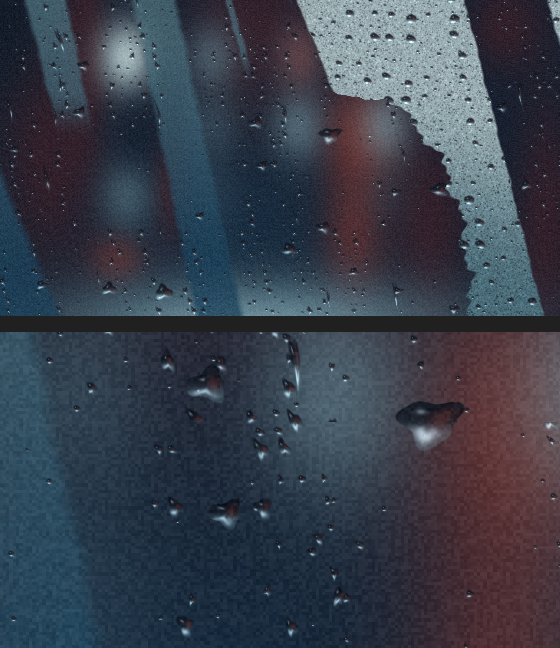
Top: the whole. Bottom: its middle third, enlarged.
Reproduce this texture procedurally as a WebGL 1 fragment shader.

```glsl
precision highp float;
// Rain on a steamed window at dusk: soft lights and red glows lie behind
// leaning bands of fog, whose edges are lines bent by layered sines.
// Hashed cells then scatter mist, beads, running trails and large drops.
uniform vec2 u_resolution;

#define LEAN 0.22
#define BEAD_GAP vec2(0.066, 0.065)
#define BEAD_SIZE 0.0165
#define TRAIL_GAP vec2(0.052, 0.031)
#define TRAIL_SIZE 0.0075
#define BLOT_GAP vec2(0.19, 0.17)
#define BLOT_SIZE 0.030
#define MIST_SCALE 105.0
#define MIST_DEPTH 0.24
#define GRAIN 0.065

const vec3 NAVY = vec3(0.085, 0.125, 0.185);
const vec3 TEAL = vec3(0.11, 0.26, 0.36);
const vec3 STEEL = vec3(0.36, 0.52, 0.58);
const vec3 PALE = vec3(0.64, 0.72, 0.735);
const vec3 MAROON = vec3(0.215, 0.125, 0.16);
const vec3 RUST = vec3(0.43, 0.19, 0.18);

vec2 hash2(vec2 c) {
  return fract(sin(vec2(dot(c, vec2(127.1, 311.7)), dot(c, vec2(269.5, 183.3)))) * 43758.5);
}

float glow(vec2 p, vec2 center, vec2 radius) {
  vec2 d = (p - center) / radius;
  return exp(-dot(d, d));
}

float wobble(float t) {
  return sin(t * 31.0) + 0.6 * sin(t * 73.0 + 1.0) + 0.4 * sin(t * 151.0);
}

float between(float x, float a, float b, float soft) {
  return smoothstep(a - soft, a + soft, x) * (1.0 - smoothstep(b - soft, b + soft, x));
}

// Out-of-focus street: red columns, a grid of windows and a low light
vec3 street(vec2 p) {
  vec3 col = mix(NAVY, TEAL, 0.35 * glow(p, vec2(0.75, 0.25), vec2(0.4, 0.4)));
  float maroon = glow(p, vec2(0.16, 0.5), vec2(0.16, 0.34))
    + glow(p, vec2(0.27, 0.88), vec2(0.07, 0.3)) + glow(p, vec2(0.54, 0.42), vec2(0.06, 0.2))
    + glow(p, vec2(0.8, 0.92), vec2(0.2, 0.3)) + glow(p, vec2(1.36, 0.3), vec2(0.12, 0.3))
    + glow(p, vec2(1.73, 0.3), vec2(0.1, 0.4)) + glow(p, vec2(1.6, 0.92), vec2(0.12, 0.14));
  col = mix(col, MAROON, min(maroon, 1.0) * 0.85);
  float rust = glow(p, vec2(1.14, 0.58), vec2(0.12, 0.17))
    + 0.75 * glow(p, vec2(1.12, 0.25), vec2(0.1, 0.2))
    + 0.7 * glow(p, vec2(0.37, 0.18), vec2(0.09, 0.08));
  col = mix(col, RUST, min(rust, 1.0) * 0.85);
  for (int i = 0; i < 4; i++) {
    for (int j = 0; j < 3; j++) {
      vec2 cell = vec2(float(i), float(j));
      vec2 center = vec2(0.40, 0.82) + cell * vec2(0.272, -0.22);
      float lit = (0.5 + 0.5 * cos(5.3 * cell.x + 2.6 * cell.y)) * (i + j == 0 ? 1.0 : 0.62);
      col = mix(col, mix(STEEL, PALE, lit * lit), lit * glow(p, center, vec2(0.085, 0.11)));
    }
  }
  col = mix(col, RUST + 0.12, 0.45 * glow(p, vec2(0.95, 0.82), vec2(0.07, 0.1)));
  col = mix(col, NAVY, 0.8 * glow(p, vec2(0.44, 0.58), vec2(0.08, 0.09)));
  col = mix(col, NAVY * 0.8, 0.7 * glow(p, vec2(0.02, 0.95), vec2(0.08, 0.2)));
  return mix(col, mix(STEEL, PALE, 0.3), 0.95 * glow(p, vec2(0.8, -0.03), vec2(0.62, 0.14)));
}

// Fog cover: x is the thick ragged pane, y the thin bands
vec2 fogCover(vec2 p) {
  float d = 1.0 - p.y;
  float x = p.x + 0.002 * wobble(d);
  float ragged = 1.5 - 0.3 * exp(-5.0 * (d - 0.3)) + 0.013 * wobble(d + 0.4 * p.x);
  float left = mix(0.94 + 0.4 * d, ragged, smoothstep(0.295, 0.32, d + 0.004 * wobble(p.x)));
  float pane = between(x, left, 1.47 + 0.25 * d, 0.005);
  pane = max(pane, smoothstep(-0.006, 0.006, x - 1.735 - 0.25 * d));
  float band = 0.75 * between(x, 0.42 + 0.2 * d, 0.555 + 0.21 * d, 0.013);
  band = max(band, 0.75 * between(x, 0.08 + 0.25 * d, 0.21 + 0.2 * d, 0.011)
    * (1.0 - smoothstep(0.28, 0.45, d)));
  band = max(band, 0.7 * between(x, 0.715 + 0.26 * d, 0.735 + 0.26 * d, 0.006)
    * (1.0 - smoothstep(0.15, 0.27, d)));
  band = max(band, 0.8 * (1.0 - smoothstep(-0.02, 0.02, x - 0.42 * (d - 0.55))));
  return vec2(pane, band);
}

// Irregular specks: cells of random place, size and weight
float mist(vec2 p) {
  vec2 id = floor(p);
  vec2 kind = hash2(id + 5.0);
  float d = length(fract(p) - 0.25 - 0.5 * hash2(id));
  return (kind.x * 2.0 - 0.8) * (1.0 - smoothstep(0.1, 0.3 + 0.3 * kind.y, d));
}

// One layer of lens-like drops: dark above, lit below, one per cell
vec3 addDrops(vec3 col, vec2 p, vec2 gap, float size, float stretch, float rough, float share, float seed) {
  vec2 id = floor(p / gap);
  vec2 place = hash2(id + seed);
  vec2 kind = hash2(id + seed + 57.0);
  float r = size * (0.35 + 0.65 * kind.x);
  vec2 room = max(vec2(0.0), 1.0 - 2.8 * r * vec2(1.0, stretch) / gap);
  vec2 q = (fract(p / gap) - 0.5 - (place - 0.5) * room) * gap / (r * vec2(1.0, stretch));
  float angle = atan(q.y, q.x + 0.0001);
  q *= 1.0 + rough * (0.2 * sin(3.0 * angle + 6.3 * place.x) + 0.1 * sin(5.0 * angle + 6.3 * place.y));
  float edge = 1.2 / (u_resolution.y * r);
  float mask = (1.0 - smoothstep(1.0 - edge, 1.0 + edge, length(q))) * step(kind.y, share);
  vec3 body = mix(mix(col, STEEL, 0.3), NAVY * 0.65, smoothstep(-0.7, 0.4, q.y));
  body = mix(body, RUST, 0.5 * glow(q, vec2(0.4, 0.1), vec2(0.4)));
  body += PALE * (0.8 * glow(q, vec2(-0.2, -0.5), vec2(0.5, 0.24))
    + 0.5 * glow(q, vec2(-0.3, 0.45), vec2(0.18, 0.14)));
  return mix(col, body, 0.88 * mask);
}

void main() {
  vec2 p = gl_FragCoord.xy / u_resolution.y;
  vec2 fog = fogCover(p);
  vec3 col = street(p);
  col = mix(col, mix(TEAL, STEEL * 0.85, smoothstep(0.1, 1.0, p.y)), fog.y);
  vec3 paneColor = mix(STEEL * 0.85, PALE, smoothstep(0.1, 0.75, p.y + 0.25 * (p.x - 1.4)));
  col = mix(col, paneColor, 0.94 * fog.x);

  // Cellular mist on the fogged glass, in two turned layers
  vec2 m = p * MIST_SCALE;
  float specks = mist(mat2(0.8, 0.6, -0.6, 0.8) * m) + mist(mat2(0.4, -0.9, 0.9, 0.4) * m * 1.3);
  col *= 1.0 - MIST_DEPTH * (fog.x + 0.4 * fog.y) * specks;

  // Beads on the fog, clustered trails and blots on the clear glass
  float clear = 1.0 - fog.x;
  vec2 run = vec2(p.x - LEAN * (1.0 - p.y) + 0.005 * sin(p.y * 23.0) + 0.003 * sin(p.y * 57.0), p.y);
  vec2 stretchId = vec2(floor(run.x / TRAIL_GAP.x), floor(run.y * 3.5));
  float active = step(0.6, hash2(stretchId + 3.0).x);
  float tiny = 0.08 + 0.25 * max(active, fog.x);
  col = addDrops(col, run, vec2(0.026, 0.025), 0.0045, 1.1, 0.4, tiny, 11.0);
  col = addDrops(col, run, BEAD_GAP, BEAD_SIZE, 1.0, 0.2, 0.75 * fog.x, 23.0);
  col = addDrops(col, run, TRAIL_GAP, TRAIL_SIZE, 1.5, 1.0, 0.65 * active * clear, 37.0);
  col = addDrops(col, run, vec2(0.11, 0.19), 0.006, 6.0, 1.0, 0.2 * clear, 41.0);
  col = addDrops(col, p, BLOT_GAP, BLOT_SIZE, 0.8, 1.0, clear * mix(0.5, 0.15, p.y), 71.0);

  col += GRAIN * (hash2(floor(p * 288.0)).x - 0.5);
  gl_FragColor = vec4(col, 1.0);
}
```
